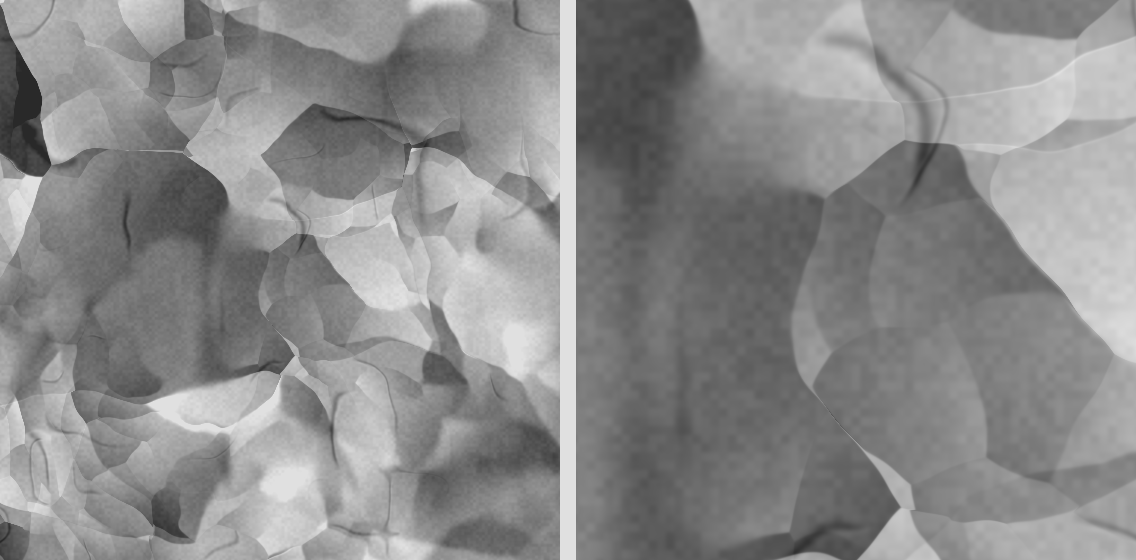
Left, the full canvas; right, a detail of the centre.
Reproduce this texture procedurally as a three.js fragment shader.

```glsl
#define PAPER_TONE 0.562
#define LARGE_FOLDS 0.25
#define MEDIUM_FOLDS 0.19
#define SMALL_FOLDS 0.15
#define SOFT_EDGE 40.0
#define SHARP_EDGE 750.0
#define FACET_STRETCH 1.6
#define RIM_STRENGTH 0.3
#define CREASE_STRENGTH 0.2
#define GRAIN 0.05

varying vec2 vUv;

float hash(vec2 p) {
  return fract(sin(dot(p, vec2(127.1, 311.7))) * 43758.5453);
}

vec2 hash2(vec2 p) {
  return vec2(hash(p), hash(p + 57.3));
}

float noise(vec2 p) {
  vec2 cell = floor(p);
  vec2 f = fract(p);
  f = f * f * f * (f * (f * 6.0 - 15.0) + 10.0);
  float low = mix(hash(cell), hash(cell + vec2(1.0, 0.0)), f.x);
  float high = mix(hash(cell + vec2(0.0, 1.0)), hash(cell + 1.0), f.x);
  return mix(low, high, f.y);
}

vec2 noise2(vec2 p) {
  return vec2(noise(p), noise(p + 31.7)) - 0.5;
}

// Stretched cells, each shaded by its own ramp: x is the tone, y the rim.
vec2 facets(vec2 uv, float cells, float seed, float edge) {
  vec2 p = uv * cells + seed;
  vec2 base = floor(p);
  float sharpness = edge / cells;
  float nearest = 8.0;
  float tone = 0.0;
  float total = 0.0;
  float squares = 0.0;
  for (int j = -2; j <= 2; j++) {
    for (int i = -2; i <= 2; i++) {
      vec2 cell = base + vec2(float(i), float(j));
      vec2 d = p - cell - hash2(cell);
      vec2 turn = 6.2832 * hash2(cell + 13.1);
      float along = dot(d, vec2(cos(turn.x), sin(turn.x)));
      float dist = dot(d, d) + FACET_STRETCH * along * along;
      float shade = hash(cell + 91.7) - 0.5 + dot(d, vec2(cos(turn.y), sin(turn.y)));

      // Running soft minimum, rescaled whenever a nearer cell turns up
      float closer = min(nearest, dist);
      float keep = exp(sharpness * (closer - nearest));
      float weight = exp(sharpness * (closer - dist));
      tone = tone * keep + weight * shade;
      total = total * keep + weight;
      squares = squares * keep * keep + weight * weight;
      nearest = closer;
    }
  }
  return vec2(tone / total, 1.0 - squares / (total * total));
}

// Thin embossed line along a noise contour, broken into short pieces
float crease(vec2 uv, float scale, float seed) {
  float across = (noise(uv * scale + seed) - 0.5) / 0.03;
  float piece = smoothstep(0.56, 0.75, noise(uv * scale * 1.3 + seed + 8.4));
  return (across - 0.6) * exp(-across * across) * piece;
}

void main() {
  // Bend the folds
  vec2 uv = vUv + 0.10 * noise2(vUv * 3.5 + 4.2);
  uv += 0.025 * noise2(vUv * 13.0) + 0.006 * noise2(vUv * 38.0);

  // Edges run from blurred bends to crisp folds
  float crispness = smoothstep(0.25, 0.72, noise(vUv * 5.5 + 17.0));
  float edge = SOFT_EDGE * pow(SHARP_EDGE / SOFT_EDGE, crispness);

  // Small folds gather in patches, more of them low down
  float crumple = smoothstep(0.2, 0.8, noise(vUv * 3.2 + 63.0) + 0.3 * (0.6 - vUv.y));

  vec2 large = facets(uv, 3.0, 5.0, edge);
  vec2 medium = facets(uv + 0.02 * large.x, 5.7, 23.0, edge);
  vec2 small = facets(uv + 0.01 * medium.x, 12.0, 47.0, edge);

  float tone = PAPER_TONE;
  tone += LARGE_FOLDS * large.x;
  tone += MEDIUM_FOLDS * medium.x * mix(0.7, 1.1, crumple);
  tone += SMALL_FOLDS * small.x * mix(0.15, 1.0, crumple);

  // Lit or shaded rims along the folds
  float rimLight = noise(vUv * 8.0 + 29.0) - 0.45;
  tone += RIM_STRENGTH * rimLight * (large.y + 0.7 * medium.y * crumple);

  // Pinched creases
  tone += CREASE_STRENGTH * (crease(uv, 6.0, 71.0) + 0.7 * crease(uv, 11.0, 38.0) * crumple);

  // Cloudy shading and paper grain
  tone += 0.07 * (noise(vUv * 9.0 + 81.0) - 0.5);
  tone += GRAIN * (noise(vUv * 190.0) - 0.5) + 0.5 * GRAIN * (noise(vUv * 85.0) - 0.5);

  gl_FragColor = vec4(vec3(clamp(tone, 0.16, 0.88)), 1.0);
}
```
